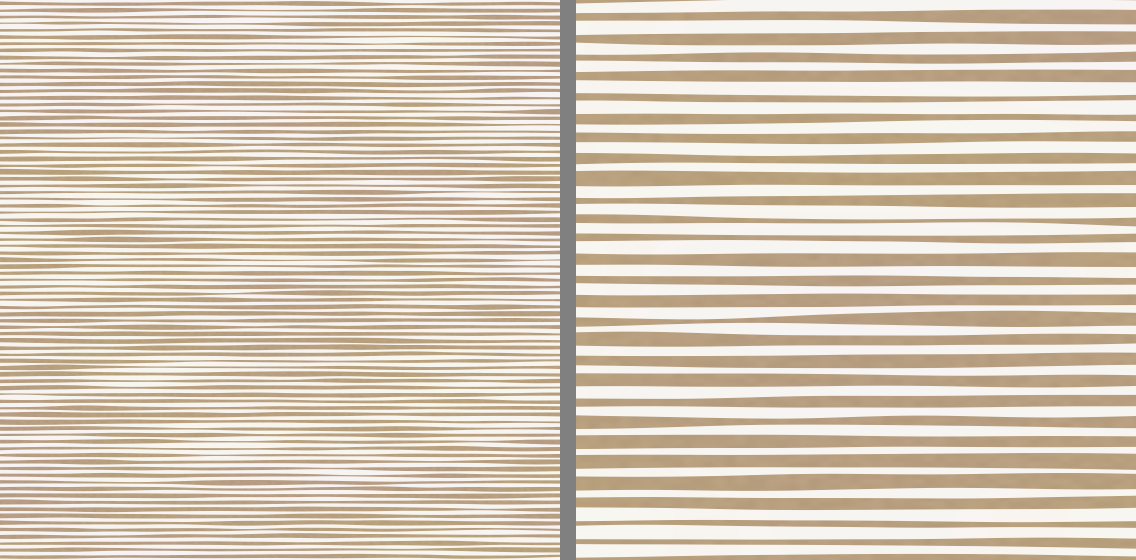
Left: the whole. Right: its middle third, enlarged.
Write a three.js fragment shader that draws this pattern.

```glsl
#define ROWS 83.0
#define HALF_WIDTH 0.25
#define WIDTH_SWING 0.34
#define DRIFT 0.28
#define WAVES 5.0
#define TINT 0.012
#define GRAIN 0.03
#define TAN vec3(0.72, 0.62, 0.50)
#define CREAM vec3(0.97, 0.96, 0.95)

varying vec2 vUv;

float hash(vec2 p) {
  return fract(sin(dot(p, vec2(12.9898, 78.233))) * 43758.5453);
}

// Smooth noise along x, independent for each lane
float laneNoise(float x, float lane) {
  x += 7.0 * hash(vec2(lane, 3.7));
  float cell = floor(x);
  float t = x - cell;
  t = t * t * (3.0 - 2.0 * t);
  return mix(hash(vec2(cell, lane)), hash(vec2(cell + 1.0, lane)), t) - 0.5;
}

float noise(vec2 p) {
  vec2 cell = floor(p);
  vec2 t = p - cell;
  t = t * t * (3.0 - 2.0 * t);
  float low = mix(hash(cell), hash(cell + vec2(1.0, 0.0)), t.x);
  float high = mix(hash(cell + vec2(0.0, 1.0)), hash(cell + 1.0), t.x);
  return mix(low, high, t.y) - 0.5;
}

// Two octaves: long swells with shorter hand-drawn wobble
float wobble(float x, float lane) {
  return 0.75 * laneNoise(x * WAVES, lane)
       + 0.35 * laneNoise(x * WAVES * 2.3, lane + 500.0);
}

// Signed distance to one stripe, in row heights
float stripe(float x, float y, float row) {
  float center = row + 0.5 + DRIFT * wobble(x, row + 11.0);
  float halfWidth = HALF_WIDTH + WIDTH_SWING * wobble(x, row + 211.0);
  return abs(y - center) - max(halfWidth, 0.07);
}

void main() {
  float y = vUv.y * ROWS;
  float row = floor(y);

  // Nearest stripe, including neighbours that drift into this row
  float d = 1.0;
  for (int i = -1; i <= 1; i++) {
    d = min(d, stripe(vUv.x, y, row + float(i)));
  }
  float ink = clamp(0.5 - d / fwidth(y), 0.0, 1.0);

  // Broad pink-to-yellow tint and fine paper grain
  float warmth = noise(vUv * vec2(4.0, 14.0) + 31.0);
  vec3 tint = TINT * warmth * vec3(0.4, 1.0, -1.6);
  float grain = GRAIN * noise(vUv * vec2(160.0, 300.0));

  vec3 color = mix(CREAM + tint, TAN + 2.0 * tint + grain, ink);
  gl_FragColor = vec4(color, 1.0);
}
```
